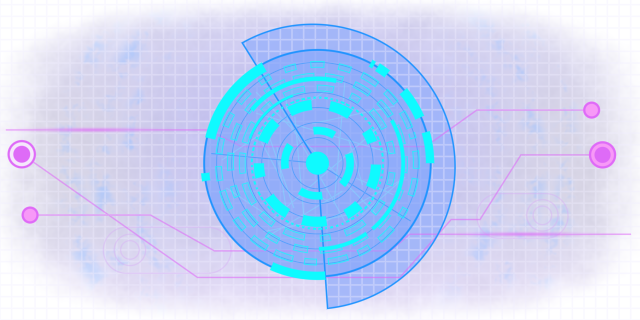
This background is drawn by a Shadertoy shader. Its source:

```glsl
#define HUB vec2(.992, .49)
#define FAN_CENTER vec2(.977, .479)
#define FAN_RADIUS .445
#define DISC_RADIUS .354
#define GRID_STEP .0365
#define LAVENDER vec3(.77, .76, .94)
#define PERIWINKLE vec3(.56, .67, .98)
#define CYAN vec3(.06, .98, 1)
#define BLUE vec3(.13, .58, 1)
#define MAGENTA vec3(.87, .42, .97)

// Blocks: radius, middle angle, half span (degrees), half thickness
const vec4 ARCS[11] = vec4[11](
  vec4(.344, 143, 24, .016), vec4(.352, 260, 14, .013), vec4(.35, 32, 8, .015),
  vec4(.352, 8, 8, .013), vec4(.354, 55, 3, .014), vec4(.354, 61, 1, .012),
  vec4(.352, 187, 2, .013), vec4(.264, 109, 32, .007), vec4(.268, -10, 40, .006),
  vec4(.268, -72, 17, .006), vec4(.225, 135, 25, .004));

// Circuit traces
const vec2 TOP[6] = vec2[6](vec2(.02, .594), vec2(.65, .594), vec2(.755, .542),
  vec2(1.33, .542), vec2(1.49, .656), vec2(1.83, .656));
const vec2 LONG[6] = vec2[6](vec2(.105, .493), vec2(.617, .133), vec2(1.25, .133),
  vec2(1.41, .314), vec2(1.5, .314), vec2(1.628, .516));
const vec2 LOW[6] = vec2[6](vec2(.115, .328), vec2(.47, .328), vec2(.67, .216),
  vec2(1.22, .216), vec2(1.28, .268), vec2(1.97, .268));

float fill(float d) { float e = .75 / iResolution.y; return 1. - smoothstep(-e, e, d); }
float stroke(float d, float w) { return fill(abs(d) - w); }

vec2 hash2(vec2 p) {
  return fract(sin(p * mat2(127.1, 311.7, 269.5, 183.3)) * 43758.5);
}

float corner(vec2 i, vec2 f, vec2 o) { return dot(hash2(i + o) * 2. - 1., f - o); }

float gradientNoise(vec2 p) {
  vec2 i = floor(p), f = p - i, u = f * f * (3. - 2. * f), o = vec2(0, 1);
  return mix(mix(corner(i, f, o.xx), corner(i, f, o.yx), u.x),
    mix(corner(i, f, o.xy), corner(i, f, o.yy), u.x), u.y);
}

float segment(vec2 p, vec2 a, vec2 b) {
  vec2 v = b - a;
  return length(p - a - v * clamp(dot(p - a, v) / dot(v, v), 0., 1.));
}

// Block bent along a ring; polar = (radius, degrees)
float arcBlock(vec2 polar, vec4 s) {
  float turn = abs(mod(polar.y - s.y + 180., 360.) - 180.) - s.z;
  return max(abs(polar.x - s.x) - s.w, radians(turn) * polar.x);
}

// Equal sectors holding blocks of varied span
float blockRing(vec2 polar, float r, float start, float span, float w) {
  float id = floor(mod(polar.y - start, 360.) / span);
  float size = span * (.14 + .22 * hash2(vec2(id, r * 99.)).x);
  return arcBlock(polar, vec4(r, start + (id + .5) * span, size, w));
}

float blob(vec2 p, vec2 c, vec2 size) { p = (p - c) / size; return exp(-dot(p, p)); }

vec3 backdrop(vec2 p, float radius) {
  vec2 c = abs(p - vec2(1, .5));
  float shade = 1.25 * blob(p, vec2(1, .56), vec2(.72, .42));
  vec3 col = mix(vec3(.89, .88, .94), LAVENDER, min(1., shade));
  col = mix(col, vec3(.9, .86, .97), .6 * smoothstep(.32, .05, p.y));
  col = mix(col, vec3(.85, .84, .88), .6 * blob(c, vec2(.8, .06), vec2(.24, .2)));
  // Weathered blue rings
  float grain = gradientNoise(p * 9.) + .6 * gradientNoise(p * 31.) + .4 * gradientNoise(p * 75.);
  float wave = (radius - .47 - .03 * gradientNoise(p * 6.)) / .105;
  wave -= clamp(round(wave), 0., 3.);
  float rings = exp(-9. * wave * wave) * smoothstep(.3, .6, c.x) * smoothstep(-.1, .55, grain);
  col = mix(col, vec3(.6, .74, .98), .6 * rings) + .025 * grain;
  float edge = pow(c.x / 1.06, 3.5) + pow(c.y / .52, 3.5);
  return mix(col, vec3(1), smoothstep(.35, 1., edge + .1 * grain));
}

void mainImage(out vec4 fragColor, in vec2 fragCoord) {
  vec2 p = (fragCoord - .5 * iResolution.xy) / iResolution.y + vec2(1, .5), q = p - HUB;
  vec2 polar = vec2(length(q), degrees(atan(q.y, q.x)));
  vec3 col = backdrop(p, polar.x);

  // Fan, disc and grid
  float fan = max(length(p - FAN_CENTER) - FAN_RADIUS, arcBlock(polar, vec4(0, 18, 104, 1)));
  float disc = polar.x - DISC_RADIUS, inside = fill(disc);
  col = mix(col, vec3(.61, .7, .98), .85 * fill(fan));
  col = mix(col, PERIWINKLE, .92 * inside);
  vec2 cell = abs(fract(p / GRID_STEP) - .5) * GRID_STEP;
  float grid = stroke(GRID_STEP * .5 - max(cell.x, cell.y), .0025);
  col = mix(col, vec3(.94, .93, 1), grid * mix(.38, .08, inside));

  // Pads, traces and flares
  float eyes = min(length(p - vec2(.406, .219)), length(p - vec2(1.695, .327)));
  float pads = min(abs(segment(p, vec2(.395, .218), vec2(.65, .218)) - .072),
    abs(segment(p, vec2(1.56, .325), vec2(1.705, .325)) - .07));
  pads = min(pads, abs(abs(eyes - .039) - .01));
  col = mix(col, vec3(.84, .68, .96), .45 * stroke(pads, .002) * (1. - inside));
  float wires = segment(p, LONG[5], vec2(1.84, .516));
  for (int i = 0; i < 5; i++)
    wires = min(min(wires, segment(p, TOP[i], TOP[i + 1])),
      min(segment(p, LONG[i], LONG[i + 1]), segment(p, LOW[i], LOW[i + 1])));
  vec2 glow = vec2(.17, .006);
  float flare = blob(p, vec2(.29, .594), glow) + blob(p, vec2(1.64, .268), glow);
  col = mix(col, MAGENTA, max(stroke(wires, .0022) * mix(.6, .4, inside), .65 * flare));

  // Web, spokes and outlines
  float web = 9.;
  for (float i = 0.; i < 20.; i++) {
    vec2 a = hash2(vec2(i, 3)) * 6.283, h = hash2(vec2(i, 8)) * .2 + .1;
    web = min(web, segment(q, h.x * cos(a.x - vec2(0, 1.571)), h.y * cos(a.y - vec2(0, 1.571))));
  }
  col = mix(col, vec3(.5, .88, 1), .5 * stroke(web, .0016));
  float spokes = min(segment(q, vec2(0), vec2(-.33, .03)), segment(q, vec2(0), vec2(.29, -.18)));
  float circles = mod(polar.x - .0565, .047) - .0235;
  float thin = max(stroke(spokes, .0015), stroke(circles, .0012) * inside);
  col = mix(col, BLUE, max(.6 * thin, max(stroke(fan, .0024), stroke(disc, .003))));

  // Cyan blocks and frames
  float blocks = min(polar.x - .036, blockRing(polar, .102, 33., 90., .012));
  blocks = min(blocks, blockRing(polar, .183, 7., 40., .016));
  blocks = min(blocks, blockRing(polar, .205, 0., 5., .003));
  for (int i = 0; i < 11; i++) blocks = min(blocks, arcBlock(polar, ARCS[i]));
  float frames = 9.;
  for (float i = 0.; i < 3.; i++)
    frames = min(frames, blockRing(polar, .235 + .037 * i, 9. * i, 24. - 4. * i, .009));
  col = mix(col, CYAN, max(fill(blocks), max(.8 * stroke(frames, .0016), .15 * fill(frames))));

  // End nodes: position, radius, core flag
  vec4 nodes[4] = vec4[4](vec4(.068, .518, .044, 1), vec4(.094, .328, .026, 0),
    vec4(1.849, .656, .026, 0), vec4(1.883, .516, .042, 1));
  for (int i = 0; i < 4; i++) {
    vec4 n = nodes[i];
    float d = length(p - n.xy) - n.z;
    col = mix(col, i == 0 ? vec3(.96, .91, .99) : vec3(.97, .6, .97), fill(d));
    col = mix(col, MAGENTA, max(stroke(d + .003, .0035), n.w * fill(d + .4 * n.z)));
  }
  fragColor = vec4(clamp(col, 0., 1.), 1);
}
```
